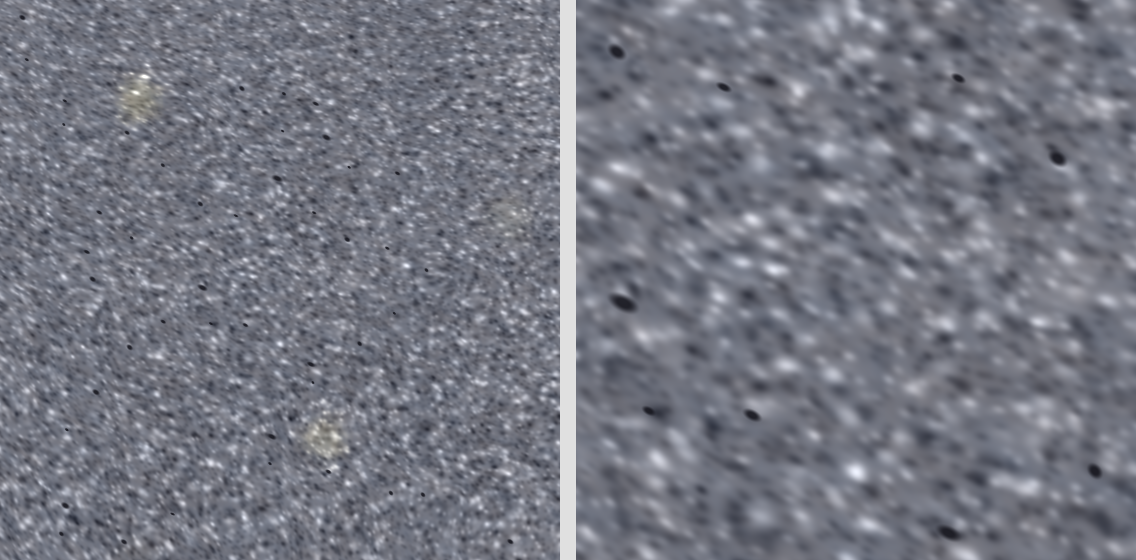
Left: the whole. Right: its middle third, enlarged.
This texture is drawn by a three.js fragment shader. Its source:

```glsl
// Fine blue-grey stone surface seen at a slant: soft cellular grains, flat and
// tilted towards the top and rounder near the bottom, under sparse black specks
// and a few worn tan patches. Layered sines bend the grain and vary its tone.

#define BASE_COLOR vec3(0.452, 0.462, 0.505)
#define SPECK_COLOR vec3(0.09, 0.09, 0.12)
#define PATCH_TINT vec3(0.145, 0.125, 0.045)
#define GRAIN_COLUMNS 70.0
#define GRAIN_CONTRAST 0.35
#define GRAIN_SOFTNESS 5.0
#define SPARKLE 0.8
#define SPECK_GRID 15.0
#define SPECK_RADIUS 0.0052
#define PATCH_RADIUS 0.042

varying vec2 vUv;

// Two independent random values in 0..1 for a cell
vec2 hash2(vec2 cell) {
  vec3 p = fract(cell.xyx * vec3(0.1031, 0.1030, 0.0973));
  p += dot(p, p.yzx + 33.33);
  return fract((p.xx + p.yz) * p.zy);
}

// Smooth broad variation, about -1..1
float waves(vec2 p) {
  float sum = 0.0;
  float amplitude = 0.5;
  for (int i = 0; i < 4; i++) {
    sum += amplitude * sin(p.x + 1.7 * sin(p.y)) * cos(p.y - 0.6 * p.x);
    p = mat2(1.3, 1.1, -1.1, 1.3) * p + 2.3;
    amplitude *= 0.65;
  }
  return sum;
}

// Sum of soft blobs, one per cell, of random tone; a few are very bright
float grains(vec2 p) {
  vec2 cell = floor(p);
  float sum = 0.0;
  for (int y = -1; y <= 1; y++) {
    for (int x = -1; x <= 1; x++) {
      vec2 id = cell + vec2(float(x), float(y));
      vec2 offset = id + hash2(id) - p;
      float tone = hash2(id + 71.7).x;
      float value = tone - 0.5 + SPARKLE * (pow(tone, 8.0) - 0.11);
      sum += value * exp(-GRAIN_SOFTNESS * dot(offset, offset));
    }
  }
  return sum;
}

// Rows get denser upwards; their downward tilt eases towards the right
vec2 grainSpace(vec2 uv) {
  float rows = 72.0 * uv.y + 26.0 * uv.y * uv.y;
  float tilt = 42.0 * uv.x - 14.0 * uv.x * uv.x;
  float bend = 0.9 * waves(uv * 7.0);
  return vec2(GRAIN_COLUMNS * uv.x + bend, rows + tilt + bend) + 20.0;
}

// Coverage of sparse dark specks, more common on the left
float specks(vec2 uv) {
  vec2 p = uv * SPECK_GRID;
  vec2 id = floor(p);
  vec2 place = hash2(id + 13.1);
  vec2 chance = hash2(id + 47.9);
  vec2 offset = (fract(p) - mix(vec2(0.2), vec2(0.8), place)) / SPECK_GRID;
  offset.y += 0.35 * offset.x;
  offset.x *= mix(0.55, 1.0, place.y);
  float radius = SPECK_RADIUS * mix(0.5, 1.1, chance.y);
  float present = step(chance.x, mix(0.32, 0.14, uv.x));
  return present * (1.0 - smoothstep(0.35 * radius, 1.2 * radius, length(offset)));
}

// Worn patches stepped across the surface, each fainter than the last
float wornPatches(vec2 uv, float grain) {
  float sum = 0.0;
  for (int i = 0; i < 4; i++) {
    float n = float(i);
    vec2 center = fract(vec2(0.25, 0.82) + n * vec2(0.33, 0.395));
    vec2 offset = (uv - center) / PATCH_RADIUS;
    float ragged = length(offset) + 0.3 * waves(uv * 45.0) - 0.35 * grain;
    sum += exp(-0.25 * n * n) * (1.0 - smoothstep(0.3, 1.45, ragged));
  }
  return sum;
}

void main() {
  vec2 p = grainSpace(vUv);
  float coarse = grains(p);
  float fine = grains(mat2(1.6, 0.35, -0.35, 1.6) * p + 9.4);
  float grain = 0.78 * coarse + 0.48 * fine;

  // Grey body with broad tone shifts and a little more contrast at the bottom
  float contrast = GRAIN_CONTRAST * mix(1.1, 0.92, vUv.y);
  vec3 color = BASE_COLOR + contrast * grain;
  color += 0.014 * waves(vUv * 9.0 + 4.0);

  // Faint warm and cool shifts between grains
  color += vec3(0.012, 0.0, -0.012) * waves(p * 0.7);

  color += PATCH_TINT * wornPatches(vUv, grain);
  color = mix(color, SPECK_COLOR, 0.9 * specks(vUv));
  gl_FragColor = vec4(clamp(color, 0.0, 1.0), 1.0);
}
```
